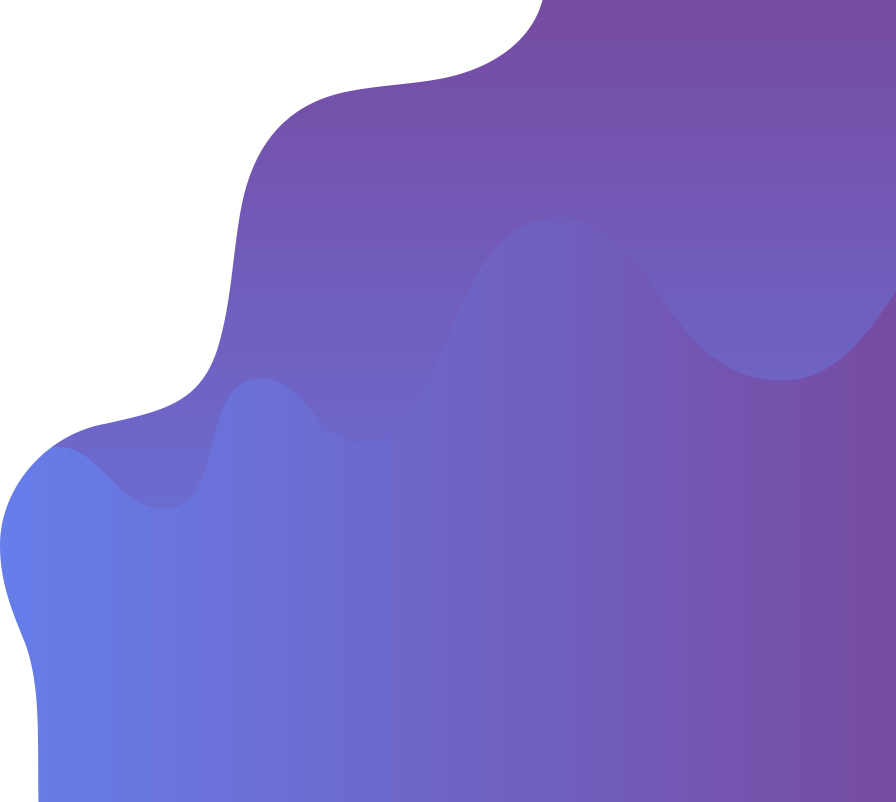
A WebGL 2 fragment shader for this background:

```glsl
#version 300 es
precision highp float;

uniform vec2 u_resolution;
out vec4 outColor;

const vec3 WHITE = vec3(1.0);
const vec3 BLUE = vec3(0.400, 0.494, 0.918);
const vec3 PURPLE = vec3(0.463, 0.294, 0.635);
const float CANVAS_HEIGHT = 0.8945; // in canvas widths

vec2 bezier(vec2 a, vec2 b, vec2 c, vec2 d, float t) {
    float u = 1.0 - t;
    return u * u * u * a + 3.0 * u * u * t * b + 3.0 * u * t * t * c + t * t * t * d;
}

vec2 bezierTangent(vec2 a, vec2 b, vec2 c, vec2 d, float t) {
    float u = 1.0 - t;
    return 3.0 * (u * u * (b - a) + 2.0 * u * t * (c - b) + t * t * (d - c));
}

// Height and slope of one curve span at s; keeps the previous result outside it
vec2 span(vec2 previous, float s, vec2 a, vec2 b, vec2 c, vec2 d) {
    if (s < a.x || s > d.x) return previous;
    float low = 0.0, high = 1.0;
    for (int i = 0; i < 18; i++) {
        float middle = 0.5 * (low + high);
        if (bezier(a, b, c, d, middle).x < s) low = middle;
        else high = middle;
    }
    float t = 0.5 * (low + high);
    vec2 tangent = bezierTangent(a, b, c, d, t);
    return vec2(bezier(a, b, c, d, t).y, tangent.y / max(tangent.x, 1e-4));
}

// Span that leaves and arrives level, shaped by two handle positions
vec2 swell(vec2 previous, float s, vec2 a, float leave, float arrive, vec2 d) {
    return span(previous, s, a, vec2(leave, a.y), vec2(arrive, d.y), d);
}

// Left border of the blob: x as a function of depth below the top
vec2 blobBorder(float depth) {
    vec2 shoulder = vec2(0.0872, 0.4948);
    vec2 shelf = vec2(0.1016, 0.3906);
    vec2 flank = vec2(0.2370, 0.2682);
    vec2 waist = vec2(0.3906, 0.2422);
    vec2 ledge = vec2(0.4727, 0.1172);
    vec2 bulge = vec2(0.6081, 0.0);
    vec2 tuck = vec2(0.7188, 0.0286);
    vec2 r = vec2(0.6055, 0.0);
    r = span(r, depth, vec2(0.0, 0.6055), vec2(0.0443, 0.5938), vec2(0.0755, 0.5521), shoulder);
    r = span(r, depth, shoulder, vec2(0.0938, 0.4622), vec2(0.0951, 0.4232), shelf);
    r = span(r, depth, shelf, vec2(0.1133, 0.3268), vec2(0.1536, 0.2826), flank);
    r = span(r, depth, flank, vec2(0.2891, 0.2591), vec2(0.3411, 0.2578), waist);
    r = span(r, depth, waist, vec2(0.4492, 0.2227), vec2(0.4583, 0.1823), ledge);
    r = span(r, depth, ledge, vec2(0.4844, 0.0521), vec2(0.5430, 0.0), bulge);
    r = span(r, depth, bulge, vec2(0.6510, 0.0), vec2(0.6836, 0.0143), tuck);
    return span(r, depth, tuck, vec2(0.7682, 0.0456), vec2(0.8203, 0.0417), vec2(0.9, 0.043));
}

// Top of the front wave: depth as a function of x
vec2 waveCrest(float x) {
    vec2 peakA = vec2(0.0677, 0.4987);
    vec2 dipA = vec2(0.1823, 0.5677);
    vec2 peakB = vec2(0.2917, 0.4219);
    vec2 dipB = vec2(0.4063, 0.4948);
    vec2 peakC = vec2(0.6250, 0.2422);
    vec2 dipC = vec2(0.8724, 0.4245);
    vec2 r = vec2(peakA.y, 0.0);
    r = swell(r, x, peakA, 0.1094, 0.1328, dipA);
    r = swell(r, x, dipA, 0.2552, 0.2188, peakB);
    r = swell(r, x, peakB, 0.3438, 0.3516, dipB);
    r = swell(r, x, dipB, 0.5026, 0.4948, peakC);
    r = swell(r, x, peakC, 0.7292, 0.7396, dipC);
    return span(r, x, dipC, vec2(0.9271, dipC.y), vec2(0.9609, 0.3841), vec2(1.0, 0.3255));
}

// Smooth coverage of the side beyond a curve given as height and slope
float coverBeyond(float value, vec2 curve, float pixel) {
    float dist = (value - curve.x) / sqrt(1.0 + curve.y * curve.y);
    return clamp(dist / pixel + 0.5, 0.0, 1.0);
}

void main() {
    vec2 uv = gl_FragCoord.xy / u_resolution;
    float depth = (1.0 - uv.y) * CANVAS_HEIGHT;
    float pixel = 1.0 / u_resolution.x;

    // Crossed gradients: vertical behind, horizontal in the wave
    vec3 backColor = mix(BLUE, PURPLE, uv.y);
    vec3 waveColor = mix(BLUE, PURPLE, uv.x);

    float wave = coverBeyond(depth, waveCrest(uv.x), pixel);
    float blob = coverBeyond(uv.x, blobBorder(depth), pixel);
    vec3 color = mix(WHITE, mix(backColor, waveColor, wave), blob);
    outColor = vec4(color, 1.0);
}
```
